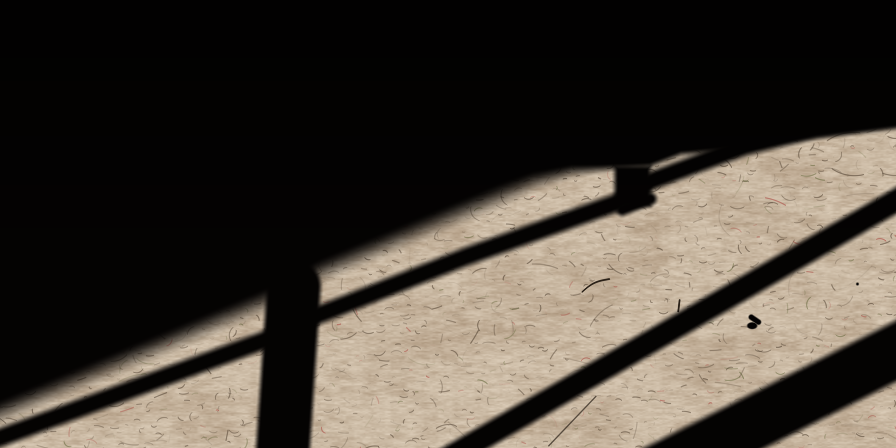
Write a Shadertoy shader that draws this texture.

```glsl
// Sunlit fibrous board crossed by soft shadows of a railing and a roof edge.
#define LIGHT_TONE vec3(0.805, 0.74, 0.655)
#define WARM_TONE vec3(0.70, 0.615, 0.52)
#define SHADOW_TONE vec3(0.014, 0.009, 0.007)
#define FIBRE_TONE vec3(0.27, 0.21, 0.15)
#define ROOF_BLUR 0.032
#define BAR_BLUR 0.010
#define GRAIN_AMOUNT 0.13
#define FIBRE_AMOUNT 0.65
#define FIBRE_WIDTH 0.0011

float hash(vec2 p) {
    return fract(sin(dot(p, vec2(127.1, 311.7))) * 43758.5453);
}

float noise(vec2 p) {
    vec2 i = floor(p), f = fract(p);
    f = f * f * (3.0 - 2.0 * f);
    return mix(mix(hash(i), hash(i + vec2(1, 0)), f.x),
               mix(hash(i + vec2(0, 1)), hash(i + vec2(1, 1)), f.x), f.y);
}

// Height of a chain of points at x.
float chainHeight(vec2 pts[10], float x) {
    float y = pts[0].y;
    for (int i = 0; i < 9; i++) {
        float t = clamp((x - pts[i].x) / (pts[i + 1].x - pts[i].x), 0.0, 1.0);
        y += t * (pts[i + 1].y - pts[i].y);
    }
    return y;
}

float segment(vec2 p, vec2 a, vec2 b) {
    vec2 d = b - a;
    return length(p - a - d * clamp(dot(p - a, d) / dot(d, d), 0.0, 1.0));
}

float box(vec2 p, vec2 size) {
    vec2 d = abs(p) - size;
    return length(max(d, 0.0)) + min(max(d.x, d.y), 0.0);
}

float lit(float d, float blur) {
    return smoothstep(-blur, blur, d);
}

// Fraction of sunlight that reaches the board.
float sunlight(vec2 p) {
    vec2 roof[10] = vec2[10](vec2(0, 0.076), vec2(0.6, 0.328), vec2(0.716, 0.391),
        vec2(1.19, 0.591), vec2(1.276, 0.615), vec2(1.375, 0.624),
        vec2(1.45, 0.628), vec2(1.52, 0.655), vec2(1.6, 0.662), vec2(2, 0.72));
    vec2 rail[10] = vec2[10](vec2(0, 0.023), vec2(0.594, 0.242), vec2(0.716, 0.299),
        vec2(1.04, 0.427), vec2(1.375, 0.547), vec2(1.458, 0.598),
        vec2(1.5625, 0.637), vec2(1.667, 0.675), vec2(1.823, 0.714), vec2(2, 0.735));
    float roofBlur = mix(ROOF_BLUR, 0.010, smoothstep(1.08, 1.42, p.x));
    float light = lit((chainHeight(roof, p.x) - p.y) * 0.92, roofBlur);
    light *= lit(abs(p.y - chainHeight(rail, p.x)) * 0.93 - 0.020, BAR_BLUR);

    // Clamp on the rail, with a slanted foot.
    light *= lit(box(p - vec2(1.412, 0.585), vec2(0.040, 0.045)), 0.009);
    light *= lit(segment(p, vec2(1.389, 0.532), vec2(1.452, 0.556)) - 0.013, 0.008);

    // Upright post and the two lower diagonals.
    light *= lit(segment(p, vec2(0.656, 0.36), vec2(0.625, -0.1)) - 0.060, 0.008);
    light *= lit(segment(p, vec2(0.865, -0.1), vec2(2.174, 0.652)) - 0.026, 0.009);
    light *= lit(segment(p, vec2(1.375, -0.1), vec2(2.2, 0.317)) - 0.061, 0.010);
    return light;
}

// Coverage of a thin stroke, faded when narrower than a pixel.
float stroke(float d, float width, float px) {
    float w = max(width, 0.6 * px);
    return (1.0 - smoothstep(w - 0.6 * px, w + 0.6 * px, d)) * min(1.0, width / w);
}

// One scattered, slightly bent fibre per cell; returns colour and coverage.
vec4 fibres(vec2 p, float cells, float seed, float px) {
    vec4 result = vec4(FIBRE_TONE, 0.0);
    vec2 home = floor(p * cells);
    for (int k = 0; k < 9; k++) {
        vec2 id = home + vec2(k % 3, k / 3) - 1.0, key = id + seed;
        vec2 q = p - (id + vec2(hash(key), hash(key + 17.3))) / cells;
        float angle = (hash(key + 5.1) - 0.5) * mix(0.8, 3.1, step(0.55, hash(key + 2.7)));
        float c = cos(angle), s = sin(angle);
        q = vec2(c * q.x + s * q.y, c * q.y - s * q.x);
        float reach = mix(0.08, 0.42, pow(hash(key + 9.4), 2.0)) / cells;
        q.y += (hash(key + 3.8) - 0.5) * 0.8 * q.x * q.x / reach;
        float a = stroke(segment(q, vec2(-reach, 0), vec2(reach, 0)), FIBRE_WIDTH, px);
        a *= pow(hash(key + 31.0), 1.5);
        float hue = hash(key + 44.0);
        vec3 tint = hue > 0.93 ? vec3(0.65, 0.22, 0.2) : hue > 0.83 ? vec3(0.36, 0.38, 0.2) : FIBRE_TONE;
        if (a > result.a) result = vec4(tint, a);
    }
    return result;
}

vec3 board(vec2 p, float px) {
    float grain = 0.6 * noise(p * vec2(60, 260)) + 0.4 * noise(p * vec2(160, 330) + 7.0) - 0.5;
    float stain = noise(p * vec2(9, 22)) * 0.55 + noise(p * vec2(35, 90)) * 0.45;
    vec3 col = mix(LIGHT_TONE, WARM_TONE, smoothstep(0.3, 0.95, stain) * 0.7);
    col += grain * GRAIN_AMOUNT * vec3(0.9, 1.0, 1.1);
    for (int i = 0; i < 3; i++) {
        vec4 f = fibres(p, 11.0 + 12.0 * float(i), 23.0 * float(i), px);
        col = mix(col, f.rgb, f.a * FIBRE_AMOUNT);
    }
    // Long scratches, then a dark fleck with a small companion.
    float bend = 0.008 * sin((p.x - 1.29) * 50.0);
    float mark = stroke(segment(p - vec2(0, bend), vec2(1.3, 0.345), vec2(1.36, 0.38)), 0.0018, px);
    mark = max(mark, 0.7 * stroke(segment(p, vec2(1.225, 0.005), vec2(1.33, 0.115)), 0.0015, px));
    mark = max(mark, stroke(segment(p, vec2(1.514, 0.305), vec2(1.517, 0.33)), 0.002, px));
    float fleck = min(length((p - vec2(1.679, 0.273)) * vec2(0.8, 1.2)) - 0.009,
                      segment(p, vec2(1.677, 0.292), vec2(1.693, 0.281)) - 0.006);
    fleck = min(fleck, length(p - vec2(1.914, 0.366)) - 0.003);
    col = mix(col, FIBRE_TONE * 0.6, mark);
    return mix(col, SHADOW_TONE, 1.0 - smoothstep(-px, px, fleck));
}

void mainImage(out vec4 fragColor, in vec2 fragCoord) {
    float px = 1.0 / iResolution.y;
    vec2 p = fragCoord * px;
    vec3 shade = SHADOW_TONE * mix(1.2, 0.6, smoothstep(0.3, 1.0, p.y));
    fragColor = vec4(mix(shade, board(p, px), sunlight(p)), 1.0);
}
```
